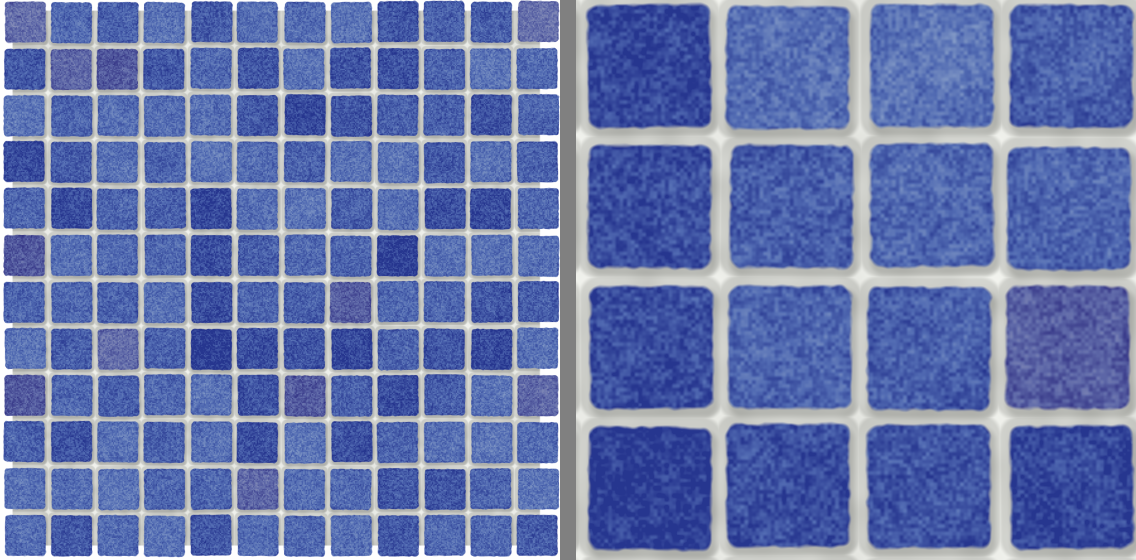
Left: the whole. Right: its middle third, enlarged.
A WebGL 1 fragment shader for this pattern:

```glsl
precision highp float;
// Twelve by twelve blue glass mosaic tiles on pale grout, with bare white margins.
// Each tile is a slightly shifted, turned rounded box with its own tone; layered
// value noise adds the speckled glaze and roughens the edges.

uniform vec2 u_resolution;

const float TILES = 12.0;
const float HALF_SIDE = 0.437;       // in cells
const float CORNER = 0.075;
const vec2 CELL_CENTER = vec2(0.528, 0.525);

float hash(vec2 p) {
  vec3 q = fract(vec3(p.xyx) * 0.1031);
  q += dot(q, q.yzx + 33.33);
  return fract((q.x + q.y) * q.z);
}

float valueNoise(vec2 p) {
  vec2 i = floor(p);
  vec2 f = fract(p);
  f = f * f * (3.0 - 2.0 * f);
  float low = mix(hash(i), hash(i + vec2(1.0, 0.0)), f.x);
  float high = mix(hash(i + vec2(0.0, 1.0)), hash(i + vec2(1.0, 1.0)), f.x);
  return mix(low, high, f.y);
}

float roundedBox(vec2 p, vec2 halfSize, float radius) {
  vec2 q = abs(p) - halfSize + radius;
  return length(max(q, 0.0)) + min(max(q.x, q.y), 0.0) - radius;
}

// Signed distance to the tile of one cell, with its placement errors.
float tileDistance(vec2 p, vec2 id) {
  vec2 shift = vec2(hash(id + 11.3), hash(id + 47.9)) - 0.5;
  float angle = (hash(id + 83.1) - 0.5) * 0.028;
  vec2 d = p - id - CELL_CENTER - shift * 0.035;
  d += angle * vec2(-d.y, d.x);
  return roundedBox(d, vec2(HALF_SIDE), CORNER);
}

// Fine glaze speckle, centred on zero.
float speckle(vec2 p) {
  float fine = valueNoise(p * 37.0) - 0.5;
  float medium = valueNoise(p * 19.0 + 31.7) - 0.5;
  float broad = valueNoise(p * 4.0 + 9.2) - 0.5;
  return fine * 0.46 + medium * 0.24 + broad * 0.12;
}

vec3 blueRamp(float tone) {
  vec3 deep = vec3(0.15, 0.21, 0.56);
  vec3 middle = vec3(0.32, 0.42, 0.70);
  vec3 pale = vec3(0.52, 0.61, 0.78);
  vec3 lower = mix(deep, middle, clamp(tone * 2.0, 0.0, 1.0));
  return mix(lower, pale, clamp(tone * 2.0 - 1.0, 0.0, 1.0));
}

vec3 glassColor(vec2 p, vec2 id, float dist) {
  float tone = 0.08 + 0.53 * sqrt(hash(id + 5.7));
  tone += speckle(p);
  tone -= 0.10 * smoothstep(-0.07, -0.01, dist);
  vec3 color = blueRamp(tone);
  // A few tiles lean towards violet.
  float violet = step(0.93, hash(id + 129.4));
  return color + violet * vec3(0.05, -0.01, -0.04);
}

vec3 groutColor(vec2 p, float dist, float shadowDist) {
  vec3 color = vec3(0.80, 0.805, 0.785);
  color -= 0.10 * (1.0 - smoothstep(-0.01, 0.05, shadowDist));
  // Brighter where joints cross, with faint mottling along them.
  color += 0.12 * smoothstep(0.055, 0.10, dist);
  return color + 0.06 * (valueNoise(p * 6.0) - 0.5);
}

void main() {
  float side = min(u_resolution.x, u_resolution.y);
  vec2 uv = (gl_FragCoord.xy - 0.5 * u_resolution) / side + 0.5;
  vec2 p = uv * TILES;
  float pixel = TILES / side;

  // Nearest tile, and nearest tile as seen by the shadow cast down and right.
  float dist = 10.0;
  float shadowDist = 10.0;
  vec2 tileId = vec2(0.0);
  for (int y = -1; y <= 1; y++) {
    for (int x = -1; x <= 1; x++) {
      vec2 id = clamp(floor(p) + vec2(float(x), float(y)), 0.0, TILES - 1.0);
      float d = tileDistance(p, id);
      if (d < dist) {
        dist = d;
        tileId = id;
      }
      shadowDist = min(shadowDist, tileDistance(p - vec2(0.02, -0.04), id));
    }
  }

  // The grout sheet stops short of the outer tile edges.
  vec2 sheetCenter = vec2(5.92, 6.04);
  vec2 sheetHalf = vec2(5.65, 5.73);
  float sheet = roundedBox(p - sheetCenter, sheetHalf, 0.04);
  float sheetMask = 1.0 - smoothstep(-pixel, pixel, sheet);
  vec3 color = mix(vec3(0.995), groutColor(p, dist, shadowDist), sheetMask);

  float roughDist = dist + 0.018 * (valueNoise(p * 17.0) - 0.5);
  float softness = max(pixel * 0.8, 0.016);
  float tileMask = 1.0 - smoothstep(-softness, softness, roughDist);
  color = mix(color, glassColor(p, tileId, dist), tileMask);
  gl_FragColor = vec4(color, 1.0);
}
```
